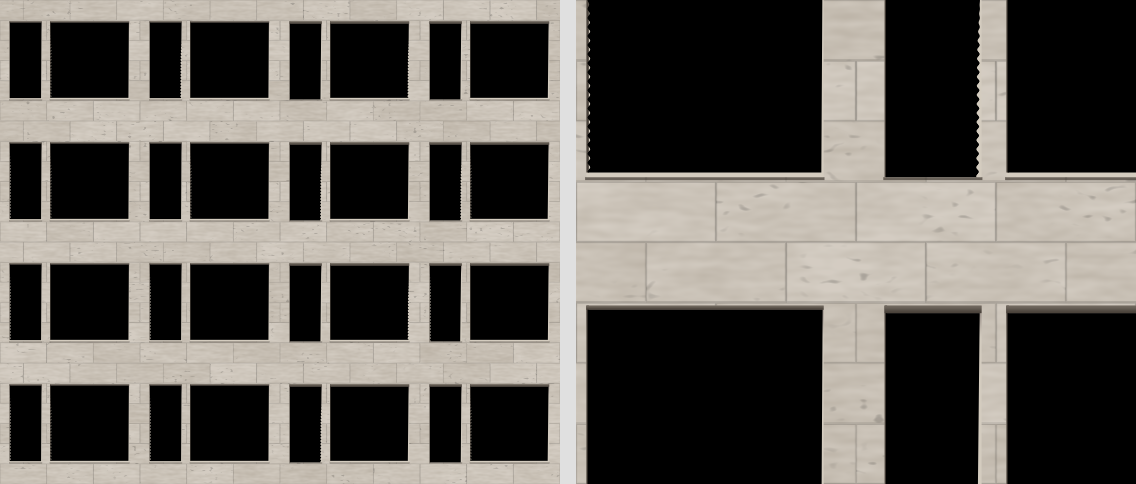
Left, the full canvas; right, a detail of the centre.
This texture is drawn by a WebGL 2 fragment shader. Its source:

```glsl
#version 300 es
precision highp float;
// Travertine facade with a four by four grid of paired dark windows.
uniform vec2 u_resolution;
out vec4 fragColor;

const vec2 CELLS = vec2(4.0);            // window bays across and down
const vec2 BAY = vec2(1.0, 0.862);       // bay size, in bay widths
const vec2 SLABS = vec2(12.0, 24.0);     // stone slabs across and down
const vec3 STONE_LIGHT = vec3(0.805, 0.775, 0.733);
const vec3 STONE_SHADE = vec3(0.755, 0.722, 0.675);
const vec3 REVEAL_LIGHT = vec3(0.83, 0.80, 0.75);
const vec3 REVEAL_MID = vec3(0.62, 0.58, 0.55);
const vec3 LINTEL = vec3(0.44, 0.41, 0.37);
const vec3 SHADOW = vec3(0.29, 0.26, 0.23);

float hash(vec2 p) {
  vec3 q = fract(vec3(p.xyx) * 0.1031);
  q += dot(q, q.yzx + 33.33);
  return fract((q.x + q.y) * q.z);
}

float cornerSlope(vec2 corner, vec2 offset, vec2 period) {
  float angle = 6.2832 * hash(mod(corner, period) + 7.0);
  return dot(vec2(cos(angle), sin(angle)), offset);
}

// Gradient noise that wraps after a whole period.
float noise(vec2 p, vec2 period) {
  vec2 i = floor(p), f = fract(p);
  vec2 u = f * f * f * (f * (f * 6.0 - 15.0) + 10.0);
  vec2 x = vec2(1.0, 0.0), y = vec2(0.0, 1.0);
  return mix(
    mix(cornerSlope(i, f, period), cornerSlope(i + x, f - x, period), u.x),
    mix(cornerSlope(i + y, f - y, period), cornerSlope(i + 1.0, f - 1.0, period), u.x), u.y);
}

float wrapped(vec2 uv, vec2 period, float shift) {
  return noise(uv * period + shift, period);
}

// Smooth-edged coverage of a rectangle.
float box(vec2 p, vec2 lo, vec2 hi, float px) {
  vec2 e = clamp(min(p - lo, hi - p) / px + 0.5, 0.0, 1.0);
  return e.x * e.y;
}

float line(float dist, float width, float px) {
  float w = max(width, px);
  return (1.0 - smoothstep(0.5 * w - 0.5 * px, 0.5 * w + 0.5 * px, dist)) * width / w;
}

// Slabs in running bond with streaks, pits and fine joints.
vec3 stoneWall(vec2 uv, float px) {
  vec2 s = uv * SLABS;
  s.x += 0.5 * mod(floor(s.y), 2.0);
  vec2 id = mod(floor(s), SLABS);
  vec2 f = fract(s);
  float slab = hash(id + 3.0);
  float shift = floor(slab * 40.0);

  float streak = wrapped(uv, vec2(28.0, 150.0), shift)
               + 0.7 * wrapped(uv, vec2(90.0, 230.0), shift);
  float cloud = wrapped(uv, vec2(14.0, 22.0), shift);
  float tone = 0.75 + 0.8 * streak + 0.5 * cloud + 0.75 * (slab - 0.5);
  vec3 stone = mix(STONE_SHADE, STONE_LIGHT, clamp(tone, -0.5, 1.5));

  float pits = smoothstep(0.25, 0.55, wrapped(uv, vec2(110.0, 200.0), shift + 5.0));
  stone *= 1.0 - 0.17 * pits * smoothstep(0.0, 0.3, cloud);

  vec2 joint = min(f, 1.0 - f) * CELLS * BAY / SLABS;
  float upright = line(joint.x, 0.006, px) * mix(0.10, 0.22, slab);
  float level = line(joint.y, 0.006, px) * mix(0.08, 0.17, hash(id.yy));
  return stone * (1.0 - max(upright, level));
}

// One opening: cast shadow, reveals, sill and black pane.
vec3 addWindow(vec3 wall, vec2 p, vec2 lo, vec2 hi, float deep, float sill, float seed, float px) {
  float down = clamp((hi.y - p.y) / (hi.y - lo.y), 0.0, 1.0);
  float lintel = mix(0.010, 0.018, deep);
  float side = mix(0.004, 0.009, deep * seed) * (0.6 + 0.8 * down);
  float teeth = 0.003 * (1.0 + sin(6.2832 * p.y / 0.0215));
  float leftTeeth = teeth * step(0.72, seed) * smoothstep(0.1, 0.4, down);
  float rightTeeth = teeth * step(seed, 0.22) * smoothstep(0.2, 0.5, down);

  vec3 col = mix(wall, SHADOW, 0.75 * box(p, lo - vec2(0.003, 0.007), vec2(hi.x + 0.002, lo.y), px));
  vec3 jamb = mix(REVEAL_MID, REVEAL_LIGHT, smoothstep(0.02, 0.15, down));
  col = mix(col, jamb, box(p, lo, hi, px));
  col = mix(col, SHADOW, box(p, lo + vec2(0.0, sill), vec2(lo.x + 0.006, hi.y), px));
  vec3 head = mix(SHADOW, LINTEL, smoothstep(hi.y - lintel, hi.y, p.y));
  col = mix(col, head, box(p, vec2(lo.x, hi.y - lintel), hi, px));
  vec2 paneLo = lo + vec2(0.003 + leftTeeth, sill);
  vec2 paneHi = hi - vec2(side + rightTeeth, lintel);
  return mix(col, vec3(0.0), box(p, paneLo, paneHi, px));
}

void main() {
  vec2 uv = gl_FragCoord.xy / u_resolution;
  vec2 bay = floor(uv * CELLS);
  vec2 p = fract(uv * CELLS) * BAY;
  float px = CELLS.x / u_resolution.x;

  // Bays to the right have deeper heads and bare narrow openings.
  float deep = step(1.5, bay.x);
  float narrowSill = mix(0.009, 0.0, deep);
  float narrowSeed = hash(bay + 11.0);
  float wideSeed = hash(bay + 29.0);

  vec3 col = stoneWall(uv, px);
  col = addWindow(col, p, vec2(0.068, 0.154), vec2(0.299, 0.711), deep, narrowSill, narrowSeed, px);
  col = addWindow(col, p, vec2(0.358, 0.154), vec2(0.923, 0.711), deep, 0.011, wideSeed, px);
  fragColor = vec4(col, 1.0);
}
```
